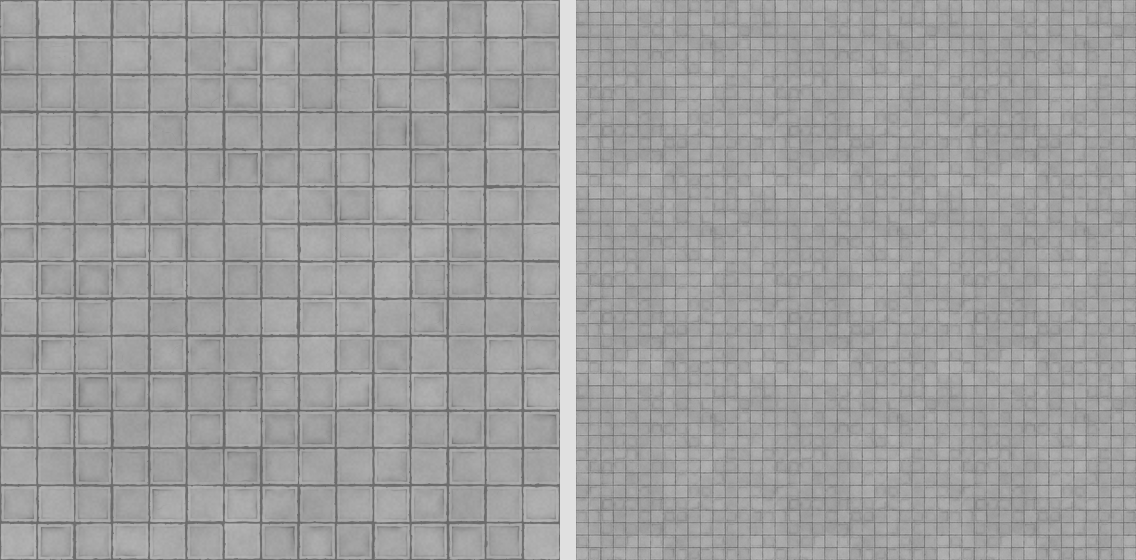
Left, the tile; right, the same tile 3 across and 3 down.
A WebGL 2 fragment shader for this texture:

```glsl
#version 300 es
precision highp float;
// Square grey ceramic tiles with pressed rims, worn edges and dark grout, seamless.

uniform vec2 u_resolution;
out vec4 fragColor;

const float TILES = 15.0;          // repeats across and down
const vec3 GLAZE = vec3(0.652);
const vec3 GROUT = vec3(0.425);
// Lengths below are fractions of one tile
const float HALF_SIZE = 0.473;     // tile half width, the rest is grout
const float CORNER = 0.03;
const float SHIFT = 0.011;         // random misplacement
const float EDGE_WEAR = 0.02;
const float RIM_WIDTH = 0.078;
const float GROOVE_FADE = 0.06;
const float SHADE_FADE = 0.26;
// Tone changes
const float RIM_LIGHT = 0.01;
const float GROOVE_DARK = 0.085;
const float SHADE_DARK = 0.07;
const float CLOUD_TONE = 0.125;
const float TILE_TONE = 0.034;
const float GRAIN_TONE = 0.026;
const float SCRATCH_TONE = 0.025;

// Integer hash: three random values in 0..1
vec3 hash3(vec2 cell, float seed) {
    uvec3 v = uvec3(ivec3(vec3(cell, seed))) * 1664525u + 1013904223u;
    v.x += v.y * v.z; v.y += v.z * v.x; v.z += v.x * v.y;
    v ^= v >> 16u;
    v.x += v.y * v.z; v.y += v.z * v.x; v.z += v.x * v.y;
    return vec3(v >> 8u) / 16777216.0;
}

// Value noise that wraps after a whole number of cells
float noise(vec2 p, float period, float seed) {
    vec2 i = floor(p), f = fract(p);
    f = f * f * (3.0 - 2.0 * f);
    vec2 a = mod(i, period), b = mod(i + 1.0, period);
    return mix(mix(hash3(a, seed).x, hash3(vec2(b.x, a.y), seed).x, f.x),
               mix(hash3(vec2(a.x, b.y), seed).x, hash3(b, seed).x, f.x), f.y);
}

float fbm(vec2 uv, float period, float seed) {
    float sum = 0.0, weight = 0.5;
    for (int i = 0; i < 4; i++) {
        sum += weight * noise(uv * period, period, seed + float(i));
        period *= 2.0;
        weight *= 0.5;
    }
    return sum / 0.9375;
}

float roundedBox(vec2 p, float halfSize, float radius) {
    vec2 q = abs(p) - halfSize + radius;
    return length(max(q, 0.0)) + min(max(q.x, q.y), 0.0) - radius;
}

void main() {
    vec2 uv = gl_FragCoord.xy / u_resolution;
    vec2 grid = uv * TILES;
    vec2 cell = mod(floor(grid), TILES);
    float pixel = TILES / min(u_resolution.x, u_resolution.y);

    // Each tile has its own placement, tone and wear
    vec3 placement = hash3(cell, 1.0);
    vec3 character = hash3(cell, 2.0);
    float tileSeed = 100.0 + 10.0 * (cell.x + TILES * cell.y);
    vec2 local = fract(grid) - 0.5 - (placement.xy - 0.5) * 2.0 * SHIFT;

    // Ragged outline: gentle wobble plus occasional chips
    float wobble = noise(grid * 7.0, TILES * 7.0, tileSeed) - 0.5;
    float chips = smoothstep(0.68, 0.95, noise(grid * 14.0, TILES * 14.0, tileSeed + 1.0));
    float box = roundedBox(local, HALF_SIZE, CORNER);
    float edge = box + EDGE_WEAR * (wobble + 0.9 * chips);
    float tileMask = 1.0 - smoothstep(-0.7 * pixel, 0.7 * pixel, edge);

    // Raised rim, the worn groove inside it and a wide shade in the hollow
    float depth = -box + 0.02 * wobble;
    float rim = smoothstep(0.0, 0.025, -edge) * (1.0 - smoothstep(RIM_WIDTH - 0.03, RIM_WIDTH, depth));
    float inside = smoothstep(RIM_WIDTH - 0.025, RIM_WIDTH + 0.015, depth);
    float groove = inside * (1.0 - smoothstep(RIM_WIDTH, RIM_WIDTH + GROOVE_FADE, depth));
    float shade = inside * (1.0 - smoothstep(RIM_WIDTH, RIM_WIDTH + SHADE_FADE, depth));
    float corner = smoothstep(0.25, 0.4, min(abs(local.x), abs(local.y)));
    float patchy = noise(grid * 5.0, TILES * 5.0, tileSeed + 2.0);
    float blotch = noise(grid * 2.0, TILES * 2.0, tileSeed + 4.0);
    float lean = 1.0 + 2.0 * dot(local, hash3(cell, 3.0).xy - 0.5);
    float strength = mix(0.2, 1.0, character.x) * lean;
    groove *= strength * smoothstep(0.1, 0.9, patchy) * (1.0 + corner);
    shade *= strength * smoothstep(0.15, 0.85, blotch);

    // Stains across the floor, grain and hairline scratches on some tiles
    float clouds = 0.55 * fbm(uv, 5.0, 20.0) + 0.45 * fbm(uv, TILES * 2.0, 30.0) - 0.5;
    float grain = noise(grid * 16.0, TILES * 16.0, 40.0) - 0.5;
    float vein = abs(noise(grid * vec2(2.0, 5.0), TILES * 5.0, tileSeed + 3.0) - 0.5);
    float scratch = (1.0 - smoothstep(0.0, 0.035, vein)) * step(0.8, character.y)
                  * smoothstep(0.4, 0.8, patchy) * smoothstep(RIM_WIDTH, 0.16, depth);

    float tone = RIM_LIGHT * rim - GROOVE_DARK * groove - SHADE_DARK * shade + CLOUD_TONE * clouds
               + TILE_TONE * (character.z - 0.5) + GRAIN_TONE * grain - SCRATCH_TONE * scratch;
    vec3 grout = GROUT + 0.03 * grain + 0.04 * clouds;
    fragColor = vec4(mix(grout, GLAZE + tone, tileMask), 1.0);
}
```
